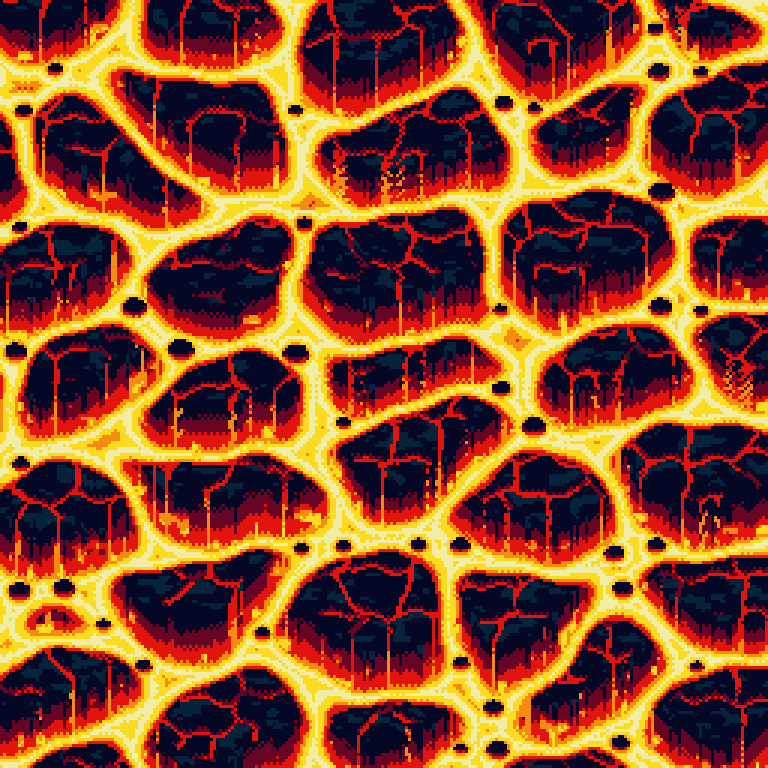
Reproduce this texture procedurally as a WebGL 2 fragment shader.

```glsl
#version 300 es
precision highp float;
// Cracked basalt blocks adrift on glowing lava, drawn on a coarse square grid.
// Rounded power cells form the rocks; a short downward march finds their
// walls, and one heat value per grid square picks a colour from a short ramp.
uniform vec2 u_resolution;
out vec4 fragColor;

const float GRID = 256.0;        // grid squares per canvas height
const int WALL_STEPS = 19;
const vec2 ROCK_SIZE = vec2(0.21, 0.148);
const vec2 BLOCK_SIZE = vec2(0.074, 0.050);

float hash(vec2 p) {
  return fract(sin(dot(p, vec2(127.1, 311.7))) * 43758.545);
}

float noise(vec2 p) {
  vec2 i = floor(p), f = fract(p);
  f = f * f * (3.0 - 2.0 * f);
  return mix(mix(hash(i), hash(i + vec2(1, 0)), f.x),
             mix(hash(i + vec2(0, 1)), hash(i + vec2(1, 1)), f.x), f.y);
}

float smoothMin(float a, float b, float k) {
  float h = max(k - abs(a - b), 0.0) / k;
  return min(a, b) - h * h * k * 0.25;
}

// Power cells: x = distance to the rounded border, y = weight of the cell.
vec2 cells(vec2 p, vec2 size, float seed, float spread, float roundness) {
  vec2 q = p / size, base = floor(q);
  vec3 sites[9];                 // offset and weighted distance
  vec3 near = vec3(9);
  float weight = 0.0;
  int nearest = 0;
  for (int i = 0; i < 9; i++) {
    vec2 cell = base + vec2(i % 3 - 1, i / 3 - 1), key = cell + seed;
    vec2 r = cell + 0.12 + 0.76 * vec2(hash(key), hash(key + 41.3)) - q;
    float w = hash(key + 17.9);
    sites[i] = vec3(r, dot(r, r) - spread * w);
    if (sites[i].z < near.z) { near = sites[i]; weight = w; nearest = i; }
  }
  float border = 2.0;
  for (int i = 0; i < 9; i++) {
    if (i == nearest) continue;
    float d = (sites[i].z - near.z) / (2.0 * length(sites[i].xy - near.xy));
    border = smoothMin(border, d, roundness);
  }
  return vec2(border * size.y, weight);
}

// Signed distance into a rock, positive inside, and the weight of the rock.
vec2 rock(vec2 p) {
  vec2 w = p + 0.009 * sin(p.yx * vec2(31.0, 27.0) + 1.3)
             + 0.003 * sin(p.yx * vec2(83.0, 71.0));
  return cells(w, ROCK_SIZE, 3.0, 0.32, 0.3) - vec2(0.0075, 0);
}

vec2 cracks(vec2 p) {
  vec2 w = p + 0.004 * sin(p.yx * vec2(97.0, 113.0));
  return cells(w, BLOCK_SIZE, 60.0, 0.1, 0.03);
}

// Small round stone in wide pools: signed distance and relative height.
vec2 pebble(vec2 p, float size) {
  vec2 cell = floor(p / size);
  vec2 jitter = vec2(hash(cell + 7.0), hash(cell + 29.0));
  vec2 center = (cell + 0.36 + 0.28 * jitter) * size;
  float room = -rock(center).x;
  float radius = room > 0.009 ? min(room * 0.9, 0.34 * size) : -1.0;
  vec2 r = (p - center) * vec2(0.9, 1.1);
  return vec2(radius - length(r), r.y / radius);
}

// Height above the foot of the wall, or the full height on the cap.
float heightAboveFoot(vec2 p, float wall) {
  float stride = wall / float(WALL_STEPS);
  for (int i = 1; i <= WALL_STEPS; i++)
    if (rock(p - vec2(0, float(i) * stride)).x < 0.0) return float(i - 1) * stride;
  return wall;
}

// Heat of a shallow step where one block stands over the next.
float stepHeat(vec2 p, float id) {
  for (int i = 1; i <= 4; i++)
    if (cracks(p - vec2(0, float(i) * 0.004)).y != id) return 1.5 - 0.25 * float(i);
  return 0.0;
}

float wallHeat(vec2 p, float t) {
  float column = floor(p.x * GRID / 5.0 + noise(p.xx * 20.0));
  float heat = 3.1 * pow(t, 1.2) + 0.9 * (hash(vec2(column, 3.0)) - 0.5) * (1.15 - t);
  float slit = step(0.8, hash(vec2(floor(p.x * GRID), 9.0)));
  heat -= slit * 1.3 * (1.0 - t * t);
  float ember = smoothstep(0.74, 0.84, noise(p * vec2(75.0, 55.0)));
  return heat + ember * 1.7 * smoothstep(0.4, 0.7, t);
}

float rockHeat(vec2 p, vec2 body) {
  float wall = mix(0.045, 0.08, body.y);
  float h = heightAboveFoot(p, wall), t = 1.0 - h / wall;
  bool onCap = h >= wall;
  vec2 top = p + vec2(0, wall - h);   // cracks run straight down the walls
  vec2 crack = cracks(top);
  float heat = onCap ? stepHeat(p, crack.y) : wallHeat(p, t);
  bool seam = onCap ? crack.x < 0.0022
                    : cracks(top + vec2(1.3 / GRID, 0)).y != crack.y;
  if (seam && noise(top * 24.0 + 4.0) > 0.25)
    heat = max(heat, 1.75 + 1.5 * t + 1.1 * noise(p * 22.0));
  return body.x < 0.003 ? max(heat, 2.3) : heat;
}

float lavaHeat(float depth) {
  return min(3.6 + depth / 0.0047, 5.5 - (depth - 0.009) / 0.006);
}

vec3 ramp(float heat) {
  vec3 color = vec3(0.02, 0.03, 0.14);
  color = mix(color, vec3(0.41, 0.02, 0.14), step(1.0, heat));
  color = mix(color, vec3(0.89, 0.08, 0.05), step(2.0, heat));
  color = mix(color, vec3(0.96, 0.55, 0.06), step(3.0, heat));
  color = mix(color, vec3(0.98, 0.86, 0.12), step(4.0, heat));
  return mix(color, vec3(0.95, 0.93, 0.65), step(5.0, heat));
}

void main() {
  vec2 square = floor(gl_FragCoord.xy / u_resolution.y * GRID);
  vec2 p = (square + 0.5) / GRID;
  vec2 body = rock(p), stone = pebble(p, 0.052);

  float heat = lavaHeat(min(-body.x, -stone.x));
  if (body.x > 0.0) heat = rockHeat(p, body);
  else if (stone.x > 0.0) heat = 1.0 - 2.2 * stone.y - 0.8 * step(0.004, stone.x);

  // Checkered dither between neighbouring colours
  float checker = mod(square.x + square.y, 2.0) - 0.5;
  vec3 color = ramp(heat + 0.2 * checker);

  // Slate flakes on the cold caps
  float flake = noise(p * vec2(48.0, 95.0)) * 0.7 + noise(p * vec2(90.0, 190.0)) * 0.3;
  float cold = step(heat, 0.2) * step(0.008, body.x);
  color = mix(color, vec3(0.02, 0.14, 0.23), cold * step(0.6, flake));
  fragColor = vec4(color, 1.0);
}
```
